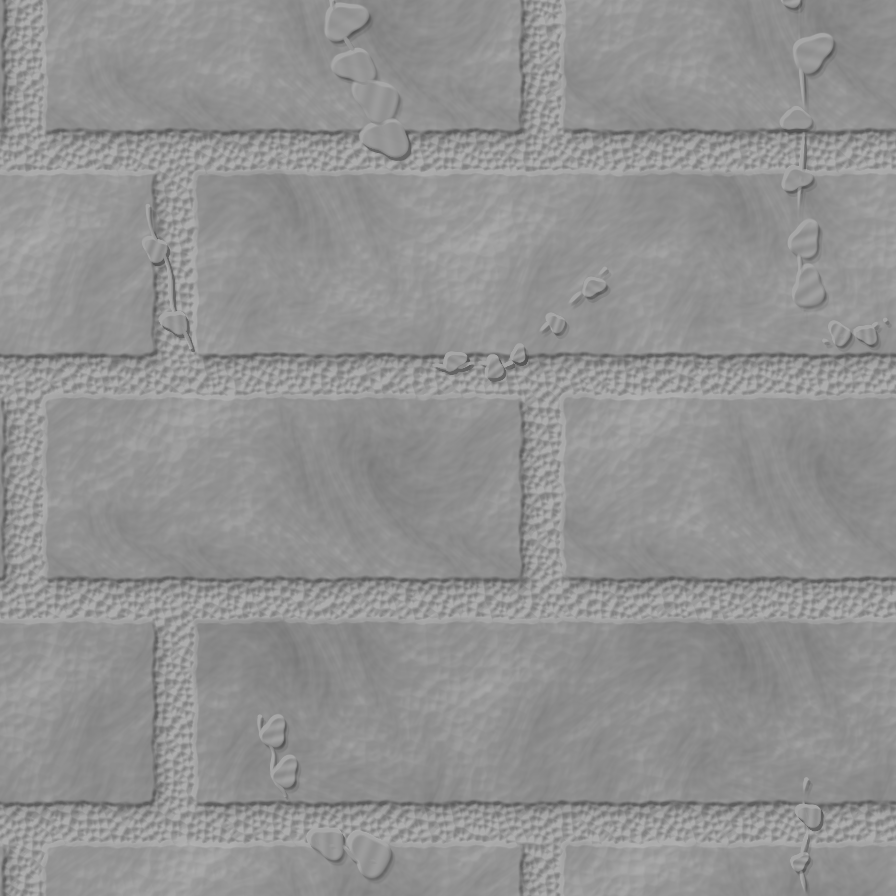
This texture is drawn by a Shadertoy shader. Its source:

```glsl
// Grey brick wall: four courses in alternating bond, gritty mortar and dry creepers.
// A height field (bricks, cellular grit, leafy strands) is lit from the upper left;
// layered sines stain the brick faces. Wall and noise wrap at the canvas edges.

const float TAU = 6.2831853;
const float COURSES = 4.0;
const float FIRST_JOINT_Y = 0.082;
const float HALF_JOINT = 0.0225;
const vec2 TO_LIGHT = vec2(-0.6, 0.8);
const vec3 BRICK = vec3(0.562);
const vec3 MORTAR = vec3(0.608);
const vec3 LEAF = vec3(0.585);

vec2 hash2(vec2 c) {
    vec3 q = fract(c.xyx * vec3(0.1031, 0.1030, 0.0973));
    q += dot(q, q.yzx + 33.33);
    return fract((q.xx + q.yz) * q.zy);
}

// Distance to the nearest scattered point; wraps after "count" cells.
float cellular(vec2 p, float count) {
    p *= count;
    vec2 cell = floor(p);
    float nearest = 1.5;
    for (int y = -1; y <= 1; y++)
    for (int x = -1; x <= 1; x++) {
        vec2 c = cell + vec2(x, y);
        nearest = min(nearest, distance(c + hash2(mod(c, count)), p));
    }
    return nearest;
}

// Warped sines; the integer matrix keeps every layer periodic.
float stains(vec2 p, float seed) {
    p *= TAU * 2.0;
    float sum = 0.0, amp = 0.5;
    for (int i = 0; i < 5; i++) {
        p += 0.6 * sin(p.yx + seed);
        sum += amp * sin(p.x + seed) * sin(p.y - seed);
        p = mat2(2.0, 1.0, -1.0, 2.0) * p;
        amp *= 0.75;
    }
    return sum;
}

float wrapDistance(float x, float center) {
    return abs(fract(x - center + 0.5) - 0.5);
}

// Signed distance to the brick of this course, negative inside.
float brickDistance(vec2 p) {
    p += 0.0011 * sin(TAU * p.yx * vec2(13.0, 9.0)) + 0.0007 * sin(TAU * p.yx * vec2(37.0, 41.0));
    float v = (p.y - FIRST_JOINT_Y) * COURSES;
    bool split = mod(floor(v), 2.0) > 0.5;
    float side = split ? min(wrapDistance(p.x, 0.026), wrapDistance(p.x, 0.604))
                       : wrapDistance(p.x, 0.194);
    float level = (0.5 - abs(fract(v) - 0.5)) / COURSES;
    float corner = 0.006;
    vec2 q = HALF_JOINT + corner - vec2(side, level);
    return length(max(q, 0.0)) + min(max(q.x, q.y), 0.0) - corner;
}

float brickCover(vec2 p, float blur) {
    return 1.0 - smoothstep(-blur, blur, brickDistance(p));
}

float brickTone(vec2 p) {
    float row = mod(floor((p.y - FIRST_JOINT_Y) * COURSES), COURSES);
    float column = mod(row, 2.0) * step(0.578, fract(p.x - 0.026));
    return hash2(vec2(row + 3.0, column + 7.0)).x - 0.5;
}

// Height of a thin stem from a to b with jittered leaves along it.
float strand(vec2 p, vec2 a, vec2 b, int leaves, float size) {
    vec2 ab = b - a;
    float t = clamp(dot(p - a, ab) / dot(ab, ab), 0.0, 1.0);
    vec2 offset = p - a - t * ab;
    if (length(offset) > 3.0 * size) return 0.0;
    float bend = 0.003 * sin(t * 11.0);
    float h = 0.55 * (1.0 - smoothstep(0.001, 0.0038, length(offset + bend)));
    for (int i = 0; i < leaves; i++) {
        vec2 rnd = hash2(a * 91.0 + float(i) * 5.3);
        vec2 q = p - mix(a, b, (float(i) + 0.5) / float(leaves)) - (rnd - 0.5) * size;
        float turn = TAU * rnd.y;
        q = mat2(cos(turn), sin(turn), -sin(turn), cos(turn)) * q / (size * (0.65 + 0.5 * rnd.x));
        float rim = length(q * vec2(1.0, 1.4)) + 0.12 * sin(3.0 * atan(q.y, q.x) + turn);
        float fold = 0.55 + 0.3 * abs(q.y) + 0.12 * sin(q.x * 8.0 + q.y * 5.0);
        h = max(h, fold * (1.0 - smoothstep(0.75, 1.0, rim)));
    }
    return h;
}

float creepers(vec2 p) {
    float h = strand(p, vec2(0.895, 1.03), vec2(0.893, 0.64), 6, 0.025);
    h = max(h, strand(p, vec2(0.37, 1.0), vec2(0.43, 0.84), 4, 0.029));
    h = max(h, strand(p, vec2(0.675, 0.70), vec2(0.56, 0.59), 3, 0.014));
    h = max(h, strand(p, vec2(0.57, 0.595), vec2(0.48, 0.59), 2, 0.015));
    h = max(h, strand(p, vec2(0.165, 0.77), vec2(0.21, 0.61), 2, 0.022));
    h = max(h, strand(p, vec2(0.29, 0.20), vec2(0.315, 0.11), 2, 0.018));
    h = max(h, strand(p, vec2(0.35, 0.065), vec2(0.42, 0.035), 2, 0.028));
    h = max(h, strand(p, vec2(0.92, 0.62), vec2(0.985, 0.64), 2, 0.018));
    return max(h, strand(p, vec2(0.90, 0.13), vec2(0.895, 0.0), 2, 0.017));
}

float surface(vec2 p, float vine, float wear) {
    float mortar = 0.85 * cellular(p, 115.0);
    float face = 1.0 + mix(0.12, 0.32, wear) * cellular(p, 74.0);
    float wall = mix(mortar, face, brickCover(p, 0.003));
    return mix(wall, 1.0 + 0.8 * vine, smoothstep(0.0, 0.3, vine));
}

void mainImage(out vec4 fragColor, in vec2 fragCoord) {
    vec2 p = fragCoord / iResolution.xy;
    float stain = stains(p, 1.7);
    float wear = smoothstep(-0.1, 0.6, stain);
    float brick = brickCover(p, 0.003);
    float vine = creepers(p);

    // Base tones: stained faces, shaded mortar, leaves
    vec3 face = BRICK + 0.055 * stain + 0.035 * brickTone(p);
    float shade = brickCover(p + TO_LIGHT * 0.014, 0.013);
    vec3 color = mix(MORTAR - 0.085 * shade, face, brick);
    color -= 0.05 * smoothstep(0.0, 0.5, creepers(p + TO_LIGHT * 0.008));
    color = mix(color, LEAF, smoothstep(0.0, 0.4, vine));

    // Relief light
    vec2 ahead = p + TO_LIGHT * 0.004;
    float slope = surface(p, vine, wear) - surface(ahead, creepers(ahead), wear);
    color += 0.27 * clamp(slope, -0.6, 0.25);
    fragColor = vec4(color, 1.0);
}
```
